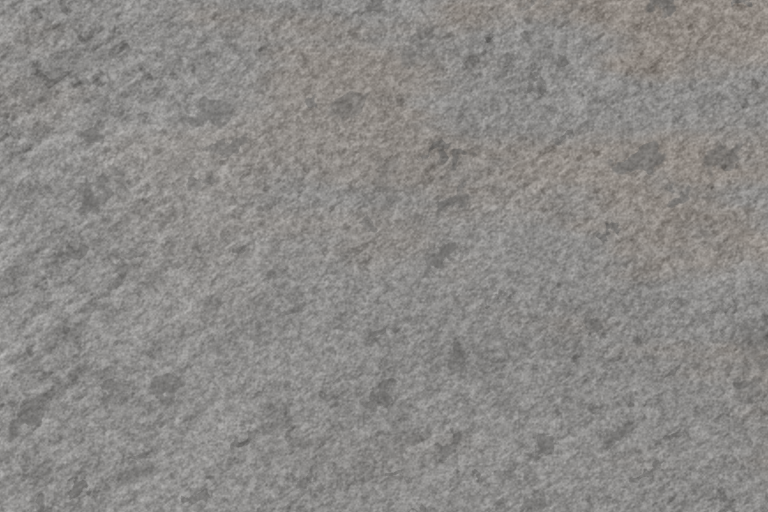
This texture is drawn by a Shadertoy shader. Its source:

```glsl
const vec3 STONE = vec3(0.545, 0.537, 0.528);
const vec3 WARM_TINT = vec3(0.016, -0.002, -0.018);
const vec3 COOL_TINT = vec3(-0.003, 0.001, 0.004);
const float SLOPE = 0.62;                  // direction of the streaks, radians
const vec2 FINE_GRAIN = vec2(150.0, 215.0); // cells per canvas height
const vec2 MID_GRAIN = vec2(62.0, 105.0);
const vec2 GRIT = vec2(290.0);
const vec2 PATCH_GRID = vec2(8.0, 13.0);
const float PATCH_DEPTH = 0.085;
const float PIT_DEPTH = 0.07;
const float GLOSS = 0.035;

// Integer hash to three values in 0..1
vec3 hash3(vec2 cell) {
    uvec3 v = uvec3(uvec2(ivec2(cell)), 1013u);
    v = v * 1664525u + 1013904223u;
    v.x += v.y * v.z; v.y += v.z * v.x; v.z += v.x * v.y;
    v ^= v >> 16u;
    v.x += v.y * v.z; v.y += v.z * v.x; v.z += v.x * v.y;
    return vec3(v >> 8u) / 16777216.0;
}

float noise(vec2 p) {
    vec2 i = floor(p), f = fract(p);
    f = f * f * (3.0 - 2.0 * f);
    float low = mix(hash3(i).x, hash3(i + vec2(1, 0)).x, f.x);
    float high = mix(hash3(i + vec2(0, 1)).x, hash3(i + vec2(1, 1)).x, f.x);
    return mix(low, high, f.y);
}

float fbm(vec2 p) {
    float sum = 0.0, weight = 0.5;
    for (int k = 0; k < 4; k++) {
        sum += weight * noise(p);
        p = p * 2.03 + 17.3;
        weight *= 0.5;
    }
    return sum / 0.9375;
}

// Scattered ragged hollows, elongated along x
float hollows(vec2 p) {
    vec2 ragged = vec2(fbm(p * 38.0), fbm(p * 38.0 + 71.0)) - 0.5;
    vec2 q = p * PATCH_GRID + ragged * vec2(0.7, 0.95);
    vec2 home = floor(q);
    float cover = 0.0;
    for (int y = -1; y <= 1; y++)
    for (int x = -1; x <= 1; x++) {
        vec2 cell = home + vec2(x, y);
        vec3 place = hash3(cell), kind = hash3(cell + 311.0);
        vec2 radius = mix(vec2(0.14, 0.13), vec2(0.46, 0.30), kind.x * kind.x);
        vec2 d = q - cell - place.xy;
        d.y += 0.25 * d.x * (kind.z - 0.5);
        float shape = 1.0 - smoothstep(0.65, 1.2, length(d / radius));
        float strength = smoothstep(0.25, 0.9, place.z);
        cover = max(cover, shape * strength);
    }
    return cover;
}

void mainImage(out vec4 fragColor, in vec2 fragCoord) {
    vec2 uv = fragCoord / iResolution.y;
    vec2 pos = fragCoord / iResolution.xy;
    float c = cos(SLOPE), s = sin(SLOPE);
    vec2 along = vec2(c * uv.x + s * uv.y, c * uv.y - s * uv.x);

    // Layered grain, glossier and more streaked on the left
    float sheen = 1.0 - smoothstep(0.0, 0.45, pos.x + 0.12 * (fbm(uv * 4.0) - 0.5));
    float fine = noise(along * FINE_GRAIN) - 0.5;
    float mid = noise(along * MID_GRAIN + 40.0) - 0.5;
    float grit = noise(uv * GRIT + 90.0) - 0.5;
    float streak = noise(along * vec2(28.0, 110.0) + 23.0) - 0.5;
    float grain = 0.125 * fine + 0.085 * mid + 0.085 * grit;
    grain += (0.025 + 0.07 * sheen) * streak;

    // Hollows and small pits
    float hollow = hollows(along);
    float pit = smoothstep(0.74, 0.92, noise(along * vec2(48.0, 66.0) + 130.0));
    pit *= smoothstep(0.4, 0.65, fbm(uv * 9.0 + 50.0));
    float light = grain * (1.0 - 0.35 * hollow);
    light -= PATCH_DEPTH * hollow + PIT_DEPTH * pit;
    light += GLOSS * sheen * smoothstep(0.35, 0.7, fbm(along * vec2(7.0, 16.0)));
    light += 0.05 * (fbm(along * vec2(5.0, 9.0) + 8.0) - 0.5) + 0.008;

    // Rusty bands, strongest at the upper right
    float band = smoothstep(0.38, 0.68, fbm(uv * vec2(3.0, 10.0) + 5.0));
    float rust = band * smoothstep(0.2, 1.1, 0.65 * pos.x + 0.6 * pos.y);
    rust *= 1.0 - 0.7 * hollow;
    vec3 color = STONE + light + mix(COOL_TINT, WARM_TINT, rust);
    fragColor = vec4(clamp(color, 0.0, 1.0), 1.0);
}
```
